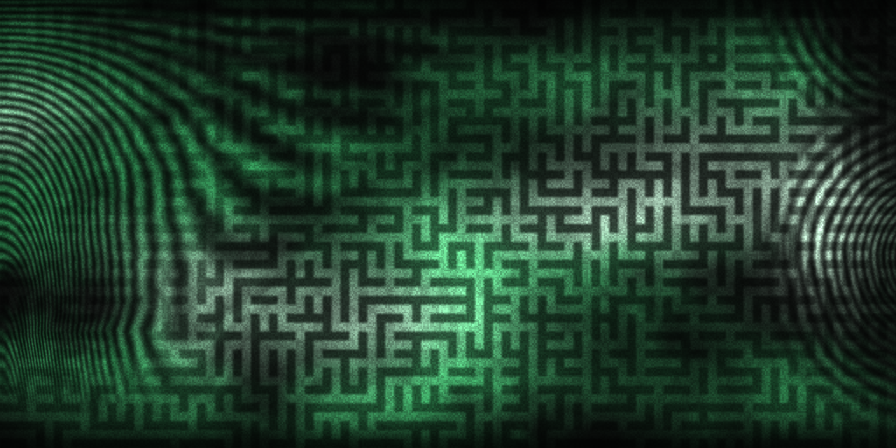
Reproduce this background procedurally as a WebGL 2 fragment shader.

```glsl
#version 300 es
precision highp float;

uniform vec2 u_resolution;
out vec4 fragColor;

float hash(vec2 p) {
    vec3 q = fract(p.xyx * 0.1031);
    q += dot(q, q.yzx + 33.33);
    return fract((q.x + q.y) * q.z);
}

float noise(vec2 p) {
    vec2 i = floor(p), f = fract(p);
    f = f * f * (3.0 - 2.0 * f);
    return mix(mix(hash(i), hash(i + vec2(1, 0)), f.x),
               mix(hash(i + vec2(0, 1)), hash(i + vec2(1, 1)), f.x), f.y);
}

float fbm(vec2 p) {
    float sum = 0.0, amp = 0.5;
    for (int i = 0; i < 5; i++) {
        sum += amp * noise(p);
        p = mat2(1.6, 1.2, -1.2, 1.6) * p + 7.3;
        amp *= 0.5;
    }
    return sum;
}

float glow(vec2 p, vec2 center, vec2 size) {
    vec2 d = (p - center) / size;
    return exp(-dot(d, d));
}

// Maze: every even cell is a pillar that grows one wall in a random direction
float pointsTo(vec2 pillar, float direction) {
    return floor(hash(pillar + 150.0) * 4.0) == direction ? 1.0 : 0.0;
}

float wall(vec2 cell) {
    vec2 odd = mod(cell, 2.0);
    if (odd.x == odd.y) return 1.0 - odd.x;
    return max(pointsTo(cell - odd, odd.y), pointsTo(cell + odd, 2.0 + odd.y));
}

float corridor(vec2 cell) {
    return (1.0 - wall(cell)) * (0.75 + 0.35 * hash(cell + 40.0));
}

float maze(vec2 p, float softness) {
    vec2 q = p - 0.5;
    vec2 cell = floor(q);
    vec2 f = smoothstep(0.5 - softness, 0.5 + softness, fract(q));
    return mix(mix(corridor(cell), corridor(cell + vec2(1, 0)), f.x),
               mix(corridor(cell + vec2(0, 1)), corridor(cell + vec2(1, 1)), f.x), f.y);
}

void main() {
    vec2 p = gl_FragCoord.xy / u_resolution.y;
    p.x *= 2.0 * u_resolution.y / u_resolution.x;
    float cloud = fbm(p * vec2(5.0, 6.0) + 3.0);
    vec2 w = p + 0.14 * (vec2(fbm(p * 4.0), fbm(p * 4.0 + 19.0)) - 0.5);

    // Hanging folds on the left, finest at the edge
    float hang = 0.42 + 0.9 * max(w.y - 0.27, 0.0);
    float spread = 0.12 + 0.2 * (1.0 - cos(3.14159 * p.x / hang));
    float depth = (1.0 - p.y) / (1.6 - 0.6 * p.y);
    float leftFold = 0.5 + 0.5 * sin(5.0 * cloud - 50.0 * depth / spread);
    float leftMask = smoothstep(0.22, -0.12, w.x - hang) * smoothstep(0.04, 0.25, p.y);

    // Nested arcs on the right
    float radius = min(length(p - vec2(2.1, 0.42)), length(p - vec2(2.08, 1.06)));
    float rightFold = 0.5 + 0.5 * sin(62.0 / (radius + 0.25) + 6.0 * cloud);
    float rightMask = smoothstep(0.46, 0.30, radius);

    float folds = mix(1.0, 0.32 + 1.0 * leftFold, leftMask);
    folds *= mix(1.0, 0.30 + 1.05 * rightFold, rightMask);

    // Pools of green light
    float green = 0.55 * glow(w, vec2(0.12, 0.66), vec2(0.40, 0.42));
    green += 0.50 * glow(w, vec2(0.68, 0.62), vec2(0.28, 0.30));
    green += 0.75 * glow(w, vec2(1.04, 0.34), vec2(0.13, 0.34));
    green += 0.55 * glow(w, vec2(0.85, 0.11), vec2(0.45, 0.10));
    green += 0.65 * glow(w, vec2(1.36, 0.37), vec2(0.28, 0.13));
    green += 0.50 * glow(w, vec2(1.35, 0.82), vec2(0.30, 0.09));
    green += 0.75 * glow(w, vec2(1.74, 0.83), vec2(0.13, 0.15));
    green += 0.45 * glow(w, vec2(1.75, 0.12), vec2(0.26, 0.09));
    green += 0.40 * glow(w, vec2(0.22, 0.20), vec2(0.22, 0.10));
    green = (green + 0.06) * smoothstep(0.12, 0.72, cloud) * 1.4;

    // Pale haze along a bent ridge
    float pale = 0.70 * glow(w, vec2(0.02, 0.74), vec2(0.13, 0.09));
    pale += 0.70 * glow(w, vec2(0.48, 0.35), vec2(0.20, 0.13));
    pale += 0.70 * glow(w, vec2(0.88, 0.28), vec2(0.26, 0.13));
    pale += 0.70 * glow(w, vec2(1.32, 0.51), vec2(0.32, 0.10));
    pale += 0.45 * glow(w, vec2(1.58, 0.64), vec2(0.28, 0.17));
    pale += 0.95 * glow(w, vec2(1.83, 0.49), vec2(0.13, 0.17));
    pale *= 0.50 + 0.8 * cloud;
    green *= 1.0 - 0.65 * min(pale, 1.0);

    // Combine light, maze and folds
    float passage = maze(p * 50.0, 0.16 + 25.0 / u_resolution.y);
    float mazeMask = 1.0 - 0.75 * leftMask * smoothstep(0.65, 0.25, p.x) - 0.4 * rightMask;
    float greenMaze = mix(1.0, 0.70 + 0.56 * passage, mazeMask);
    float paleMaze = mix(1.0, 0.38 + 1.05 * passage, mazeMask);
    vec3 color = vec3(0.12, 0.42, 0.23) * green * greenMaze;
    color += vec3(0.46, 0.54, 0.49) * pale * paleMaze;
    color = color * folds + vec3(0.032, 0.037, 0.034) * (0.7 + 0.6 * passage);

    // Fine grain and darkened rim
    color *= 0.85 + 0.30 * hash(floor(p * 256.0));
    color *= 0.45 + 0.55 * smoothstep(0.0, 0.07, min(p.y, 1.0 - p.y));
    fragColor = vec4(color, 1.0);
}
```
